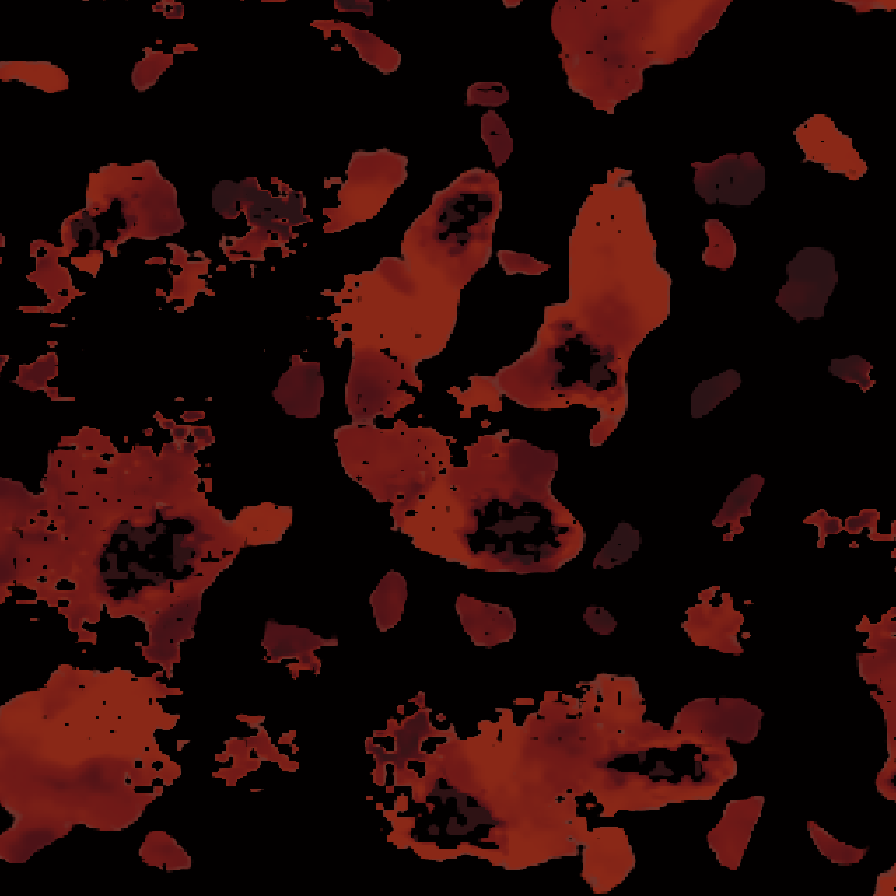
A Shadertoy shader for this pattern:

```glsl
float hash(vec2 p) {
    vec3 q = fract(p.xyx * 0.1031);
    q += dot(q, q.yzx + 33.33);
    return fract((q.x + q.y) * q.z);
}

vec2 hash2(vec2 p) {
    return vec2(hash(p + 17.3), hash(p + 71.9));
}

float noise(vec2 p) {
    vec2 i = floor(p), f = fract(p);
    f = f * f * (3.0 - 2.0 * f);
    return mix(mix(hash(i), hash(i + vec2(1, 0)), f.x),
               mix(hash(i + vec2(0, 1)), hash(i + vec2(1, 1)), f.x), f.y);
}

vec2 noise2(vec2 p) {
    return vec2(noise(p + 40.0), noise(p + 90.0)) - 0.5;
}

float smoothMin(float a, float b, float k) {
    float h = max(k - abs(a - b), 0.0) / k;
    return min(a, b) - h * h * k * 0.25;
}

struct Field {
    float body;   // distance to the fragments
    float hole;   // distance to the dark pits
    vec2 tone;    // weighted tone and total weight
};

// Fragments made of merged oval lobes, one cluster per grid cell
void scatter(inout Field field, vec2 p, float grid, float density,
             vec2 sizes, int lobes, vec2 tones, float pitShare) {
    for (int y = -1; y <= 1; y++)
    for (int x = -1; x <= 1; x++) {
        vec2 cell = floor(p * grid) + vec2(x, y);
        vec2 id = cell + grid * 37.0;
        if (hash(id) > density) continue;
        vec2 centre = (cell + 0.2 + 0.6 * hash2(id)) / grid;
        float size = mix(sizes.x, sizes.y, hash(id + 5.5));

        for (int k = 0; k < lobes; k++) {
            vec2 lobeId = id + float(k) * 13.7 + 3.1;
            float radius = size * mix(0.5, 1.0, hash(lobeId));
            vec2 offset = size * 2.1 * (hash2(lobeId) - 0.5) * float(min(k, 1));
            float angle = 6.283 * hash(lobeId + 8.2);
            float c = cos(angle), s = sin(angle);
            vec2 q = mat2(c, -s, s, c) * (p - centre - offset);
            float d = length(q * vec2(0.78, 1.22)) - radius;
            field.body = smoothMin(field.body, d, 0.016);

            float weight = exp(-70.0 * d);
            float tone = mix(tones.x, tones.y, pow(hash(lobeId + 2.9), 1.2));
            field.tone += weight * vec2(tone, 1.0);
            if (k == 1 && hash(id + 6.4) < pitShare)
                field.hole = min(field.hole, d + radius * 0.45);
        }
    }
}

vec3 toneColor(float t) {
    vec3 color = mix(vec3(0.17, 0.075, 0.085), vec3(0.30, 0.07, 0.09), smoothstep(0.1, 0.4, t));
    color = mix(color, vec3(0.44, 0.10, 0.09), smoothstep(0.4, 0.68, t));
    return mix(color, vec3(0.54, 0.155, 0.09), smoothstep(0.68, 0.95, t));
}

void mainImage(out vec4 fragColor, in vec2 fragCoord) {
    // Soft staircase that gives the outlines their blocky steps
    vec2 g = fragCoord / iResolution.y * 256.0;
    vec2 p = (floor(g) + smoothstep(0.3, 0.7, fract(g))) / 256.0;
    float blocks = noise(p * vec2(85.0, 110.0));

    // Irregular outlines
    vec2 warped = p + 0.042 * noise2(p * 15.0) + 0.012 * noise2(p * 48.0);
    Field field = Field(1.0, 1.0, vec2(0.0));
    scatter(field, warped, 8.0, 0.74, vec2(0.026, 0.042), 1, vec2(0.0, 1.1), 0.0);
    scatter(field, warped, 3.4, 0.88, vec2(0.058, 0.082), 4, vec2(0.52, 1.15), 0.7);

    // Lacy, tattered borders in some regions
    float lace = smoothstep(0.54, 0.7, noise(p * 6.0 + 21.0));
    float body = field.body - lace * 0.05 * (blocks - 0.5);
    body += 0.003 * (noise(p * 128.0) - 0.5);

    // Ragged pits and scattered pinholes
    float hole = field.hole + 0.022 * (blocks - 0.5) + 0.012 * (noise(p * vec2(30.0, 60.0)) - 0.5);
    float pinhole = smoothstep(0.86, 0.91, noise(p * 120.0 + 7.0))
                  * smoothstep(0.5, 0.65, noise(p * 9.0 + 63.0));

    // Tones: per-lobe shade, mottling, darker around the pits
    float tone = field.tone.x / max(field.tone.y, 1e-6);
    tone += 0.35 * (noise(p * 22.0) - 0.5) + 0.12 * (noise(p * 75.0) - 0.5);
    tone -= 0.4 * (1.0 - smoothstep(0.0, 0.018, hole));
    tone = mix(tone, max(tone, 0.85), lace * smoothstep(-0.02, 0.0, body));
    vec3 color = toneColor(tone);

    // Dull, lighter rim
    float rim = smoothstep(-0.006, -0.001, body) * smoothstep(0.25, 0.6, noise(p * 60.0 + 31.0));
    color = mix(color, vec3(0.43, 0.21, 0.18), rim * smoothstep(0.3, 0.7, tone) * 0.85);

    // Black ground, with a few dark specks left inside the pits
    vec3 ground = vec3(0.008, 0.0, 0.0);
    vec3 pit = mix(ground, vec3(0.18, 0.07, 0.08), smoothstep(0.6, 0.7, noise(p * 95.0 + 11.0)));
    color = mix(pit, color, smoothstep(-0.001, 0.001, hole));
    color = mix(color, ground, pinhole);
    color = mix(color, ground, smoothstep(-0.001, 0.001, body));
    fragColor = vec4(color, 1.0);
}
```
